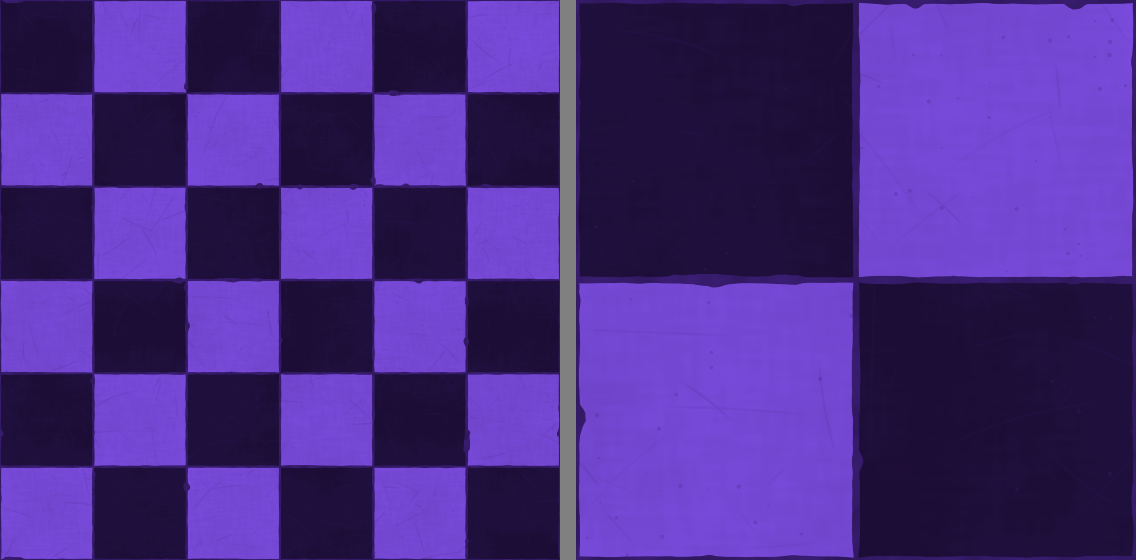
Left, the full canvas; right, a detail of the centre.
A WebGL 1 fragment shader for this pattern:

```glsl
precision highp float;
// Worn two-tone checkerboard of purple tiles with chipped edges and thin grout.

uniform vec2 u_resolution;

const float TILES = 6.0;            // repeats across and down, even so it tiles
const float GROUT_HALF = 0.0125;    // all lengths below are in tile widths
const float EDGE_WOBBLE = 0.012;
const float CHIP_DEPTH = 0.032;
const float SCRATCH_WIDTH = 0.004;
const float SCRATCH_STRENGTH = 0.30;
const float SPECK_GRID = 18.0;
const float SPECK_CHANCE = 0.10;
const int SCRATCHES = 12;

const vec3 LIGHT_TILE = vec3(0.455, 0.28, 0.825);
const vec3 LIGHT_WEAR = vec3(0.35, 0.20, 0.65);
const vec3 DARK_TILE = vec3(0.11, 0.05, 0.21);
const vec3 DARK_HAZE = vec3(0.12, 0.06, 0.24);
const vec3 DARK_WEAR = vec3(0.24, 0.12, 0.47);
const vec3 GROUT_LOW = vec3(0.17, 0.085, 0.34);
const vec3 GROUT_HIGH = vec3(0.24, 0.12, 0.47);

float hash(vec2 p) {
  vec3 q = fract(p.xyx * 0.1031);
  q += dot(q, q.yzx + 33.33);
  return fract((q.x + q.y) * q.z);
}

vec2 hash2(vec2 p) {
  return vec2(hash(p), hash(p + vec2(37.0, 91.0)));
}

// Value noise over the unit square that wraps after `period` lattice cells.
float wrapNoise(vec2 uv, vec2 period) {
  vec2 p = uv * period;
  vec2 cell = floor(p);
  vec2 f = fract(p);
  f = f * f * (3.0 - 2.0 * f);
  vec2 a = mod(cell, period);
  vec2 b = mod(cell + 1.0, period);
  return mix(mix(hash(a), hash(vec2(b.x, a.y)), f.x),
             mix(hash(vec2(a.x, b.y)), hash(b), f.x), f.y);
}

float wrapFbm(vec2 uv, vec2 period) {
  float sum = 0.0;
  float gain = 0.5;
  for (int i = 0; i < 4; i++) {
    sum += gain * wrapNoise(uv, period);
    period *= 2.0;
    gain *= 0.5;
  }
  return sum / 0.9375;
}

// Fine, slightly bowed scratches with random place, direction and length.
float scratches(vec2 local, vec2 tile, float pixel) {
  float cover = 0.0;
  for (int i = 0; i < SCRATCHES; i++) {
    vec2 seed = tile * 13.0 + float(i) * vec2(7.0, 17.0) + 5.0;
    vec2 center = hash2(seed);
    vec2 traits = hash2(seed + 201.0);
    float angle = 6.2832 * hash(seed + 403.0);
    vec2 dir = vec2(cos(angle), sin(angle));
    vec2 rel = local - center;
    float along = dot(rel, dir);
    float halfLength = mix(0.05, 0.32, traits.x * traits.x);
    float across = dot(rel, vec2(-dir.y, dir.x)) + (traits.y - 0.5) * along * along;
    float line = 1.0 - smoothstep(0.0, SCRATCH_WIDTH + pixel, abs(across));
    float ends = 1.0 - smoothstep(0.5 * halfLength, halfLength, abs(along));
    cover = max(cover, line * ends * mix(0.3, 1.0, traits.y));
  }
  return cover;
}

// Sparse round pits and dots.
float specks(vec2 local, vec2 tile, float pixel) {
  vec2 cell = floor(local * SPECK_GRID);
  vec2 seed = cell + tile * SPECK_GRID + 611.0;
  vec2 center = 0.25 + 0.5 * hash2(seed);
  float radius = mix(0.04, 0.14, hash(seed + 77.0));
  float blur = pixel * SPECK_GRID;
  float dist = length(fract(local * SPECK_GRID) - center);
  float dot1 = 1.0 - smoothstep(radius - 0.5 * blur, radius + 0.5 * blur, dist);
  return dot1 * step(hash(seed + 131.0), SPECK_CHANCE);
}

void main() {
  vec2 uv = gl_FragCoord.xy / u_resolution;
  vec2 tile = floor(uv * TILES);
  vec2 local = fract(uv * TILES);
  float pixel = TILES / min(u_resolution.x, u_resolution.y);
  float isLight = 1.0 - mod(tile.x + tile.y, 2.0);

  // Ragged tile outline with an occasional deeper chip
  vec2 toEdge = min(local, 1.0 - local);
  float wobble = wrapFbm(uv, vec2(TILES * 9.0)) - 0.5;
  float chip = smoothstep(0.80, 0.98, wrapNoise(uv + 0.37, vec2(TILES * 7.0)));
  float inset = GROUT_HALF + EDGE_WOBBLE * wobble + CHIP_DEPTH * chip * (0.6 + wobble);
  float edge = min(toEdge.x, toEdge.y) - max(inset, 0.006);
  float tileCover = smoothstep(-0.6 * pixel, 0.6 * pixel, edge);

  // Surface wear: broad clouds, brushed grain, scratches and specks
  float clouds = wrapFbm(uv, vec2(TILES * 2.0));
  float grain = wrapNoise(uv, TILES * vec2(8.0, 48.0)) + wrapNoise(uv, TILES * vec2(40.0, 10.0)) - 1.0;
  float marks = SCRATCH_STRENGTH * scratches(local, tile, pixel);
  float dots = specks(local, tile, pixel);
  float tone = 1.0 + 0.07 * (clouds - 0.5) + 0.03 * grain + 0.03 * (hash(tile + 19.0) - 0.5);

  vec3 lightTile = mix(LIGHT_TILE * tone, LIGHT_WEAR, marks + 0.45 * dots);
  vec3 darkTile = mix(DARK_TILE, DARK_HAZE, smoothstep(0.3, 0.7, clouds + 0.15 * grain));
  darkTile = mix(darkTile, DARK_WEAR, 0.4 * marks + 0.25 * dots * step(0.55, clouds));
  vec3 grout = mix(GROUT_LOW, GROUT_HIGH, wrapFbm(uv, vec2(TILES * 12.0)));

  gl_FragColor = vec4(mix(grout, mix(darkTile, lightTile, isLight), tileCover), 1.0);
}
```
